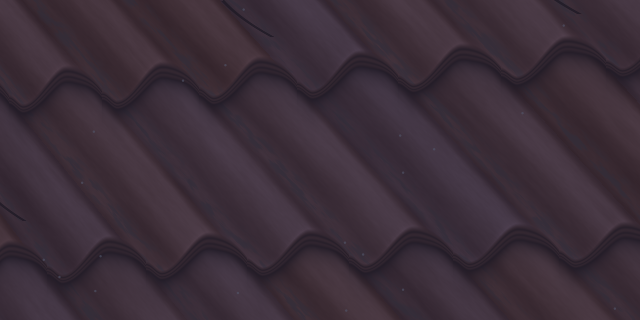
Write a Shadertoy shader that draws this texture.

```glsl
// Dusky clay roof: slanting rows of rounded tiles with grooved, overlapping lips.

const vec3 SHADOW = vec3(0.12, 0.10, 0.145);
const vec3 DARK = vec3(0.195, 0.148, 0.185);
const vec3 MID = vec3(0.24, 0.19, 0.23);
const vec3 LIGHT = vec3(0.29, 0.24, 0.29);
const vec3 DIRT = vec3(0.19, 0.175, 0.225);
const vec3 SPECK = vec3(0.32, 0.34, 0.42);
const vec3 WARM = vec3(1.03, 0.95, 0.91);
const vec3 COOL = vec3(0.99, 1.0, 1.06);

const int LAST_ROW = 2;
const float SILHOUETTE = 0.10;    // column phase where a crown hides the trough
const float VALLEY_DROP = 0.115;  // lip height from crown to valley
const float LIP_CROWN = 0.054;    // lip thickness
const float LIP_VALLEY = 0.030;
const float SHADOW_REACH = 0.030;
const float TWIG_CHANCE = 0.25;

float hash(vec2 p) {
    vec3 h = fract(p.xyx * 0.1031);
    h += dot(h, h.yzx + 33.33);
    return fract((h.x + h.y) * h.z);
}

float noise(vec2 p) {
    vec2 i = floor(p), f = fract(p);
    f = f * f * (3.0 - 2.0 * f);
    return mix(mix(hash(i), hash(i + vec2(1, 0)), f.x),
               mix(hash(i + vec2(0, 1)), hash(i + vec2(1, 1)), f.x), f.y);
}

float fbm(vec2 p) {
    return 0.55 * noise(p) + 0.3 * noise(p * 2.1 + 7.0) + 0.15 * noise(p * 4.3 + 19.0);
}

// Crown of the lip at column k and row r, y pointing down, mild perspective
vec2 lattice(float k, float r) {
    return vec2(0.208 + 0.443 * r + (0.294 + 0.021 * r) * k + (0.0036 - 0.001 * r) * k * k,
                0.203 + 0.521 * r + (0.0008 * r - 0.0117) * k + (0.002 * r - 0.0014) * k * k);
}

// Inverse of lattice: x = column, y = row
vec2 roofCoord(vec2 p) {
    vec2 g = vec2(0.0);
    for (int i = 0; i < 9; i++) {
        g.y += (p.y - lattice(g.x, g.y).y) / 0.54;
        g.x += (p.x - lattice(g.x, g.y).x) / 0.315;
    }
    return g;
}

// Returns the signed drop below a row's lip (x) and the lip thickness (y)
vec2 lipDistance(vec2 p, float row) {
    float k = 0.0;
    for (int i = 0; i < 7; i++) k += (p.x - lattice(k, row).x) / 0.32;
    float q = fract(k + 0.62) - 0.62;
    float drop = VALLEY_DROP * (1.0 - smoothstep(-0.46, 0.0, q))
               - 0.030 * (1.0 - smoothstep(-0.62, -0.46, q))
               + 0.080 * pow(max(q, 0.0) / 0.38, 2.0);
    float arch = smoothstep(-0.45, -0.1, q) * (1.0 - smoothstep(0.08, 0.38, q));
    return vec2(p.y - lattice(k, row).y - drop, mix(LIP_VALLEY, LIP_CROWN, arch));
}

vec3 ramp(float t) {
    return t < 0.5 ? mix(DARK, MID, t * 2.0) : mix(MID, LIGHT, t * 2.0 - 1.0);
}

vec3 tileSurface(vec2 g, float row) {
    float m = fract(g.x - SILHOUETTE);
    vec2 id = vec2(floor(g.x - SILHOUETTE), row);
    float along = g.y - row + 1.0;

    // Trough, rising flank and rounded crown
    float crown = smoothstep(0.22, 0.76, m) * (1.0 - smoothstep(0.88, 1.0, m));
    float trough = smoothstep(0.0, 0.10, m) * (1.0 - smoothstep(0.12, 0.34, m));
    float stain = fbm(g * vec2(9.0, 4.0) + row * 17.0);
    float grain = fbm(g * vec2(60.0, 45.0));
    float light = 0.12 + 0.72 * crown + 0.30 * trough;
    light += 0.35 * (stain - 0.5) + 0.12 * (grain - 0.5) + 0.16 * (hash(id + 41.0) - 0.5);
    vec3 col = ramp(clamp(light, 0.0, 1.0)) * mix(WARM, COOL, hash(id + 73.0));

    // Dirt in the trough
    float dirt = trough * smoothstep(0.42, 0.7, fbm(g * vec2(24.0, 14.0)));
    col = mix(col, DIRT, 0.65 * dirt);

    // Occasional twig caught beside the crown
    float t = (along - 0.68) / 0.22;
    float twig = 1.0 - smoothstep(0.010, 0.028, abs(m - 0.03 - 0.16 * t * t));
    twig *= step(0.0, t) * step(t, 1.0) * step(hash(id + 11.0), TWIG_CHANCE);
    return mix(col, SHADOW, 0.8 * twig);
}

vec3 lipFace(float t, vec3 surface) {
    float grooves = exp(-pow((t - 0.38) / 0.09, 2.0)) + exp(-pow((t - 0.70) / 0.09, 2.0));
    vec3 col = mix(surface, DARK * 1.04, smoothstep(0.0, 0.3, t));
    return mix(col, SHADOW, clamp(0.55 * grooves + 0.6 * smoothstep(0.75, 1.0, t), 0.0, 1.0));
}

void mainImage(out vec4 fragColor, in vec2 fragCoord) {
    vec2 p = vec2(fragCoord.x, iResolution.y - fragCoord.y) / iResolution.y;
    float aa = 1.0 / iResolution.y;
    vec2 g = roofCoord(p);
    vec3 col = tileSurface(g, float(LAST_ROW));

    // Lay each higher row over the one below it
    for (int i = LAST_ROW - 1; i >= 0; i--) {
        float row = float(i);
        vec2 lip = lipDistance(p, row);
        float below = lip.x - lip.y;
        col = mix(col, SHADOW, 0.85 * exp(-max(below, 0.0) / SHADOW_REACH));
        vec3 tile = tileSurface(g, row);
        tile *= 1.0 + 0.07 * exp(-abs(lip.x) / 0.012);
        vec3 face = lipFace(clamp(lip.x / lip.y, 0.0, 1.0), tile);
        tile = mix(tile, face, smoothstep(-aa, aa, lip.x));
        col = mix(tile, col, smoothstep(-aa, aa, below));
    }

    // Sparse pale specks
    vec2 cell = floor(p * 18.0);
    vec2 spot = 0.25 + 0.5 * vec2(hash(cell + 3.0), hash(cell + 57.0));
    float speck = 1.0 - smoothstep(0.03, 0.10, length(fract(p * 18.0) - spot));
    col = mix(col, SPECK, 0.6 * speck * step(0.97, hash(cell + 91.0)));
    fragColor = vec4(col, 1.0);
}
```
